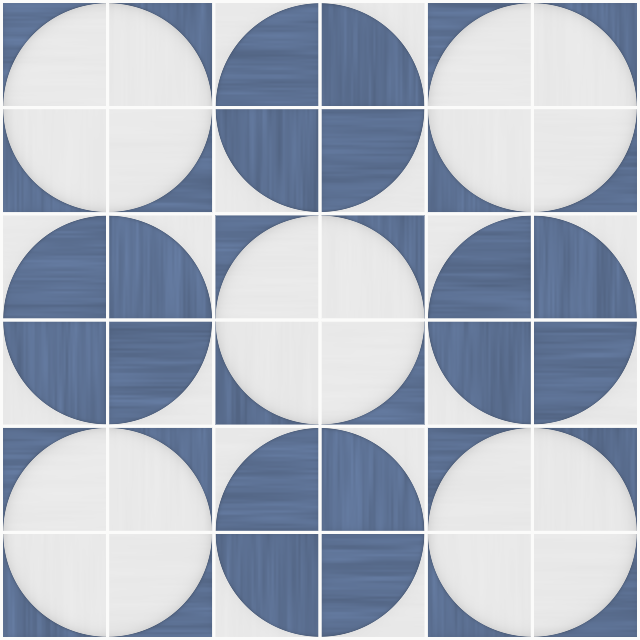
This pattern is drawn by a WebGL 1 fragment shader. Its source:

```glsl
precision highp float;
// Glazed tiles: quarter discs joined into circles, blue and white by turns, with brushed strokes.

uniform vec2 u_resolution;

const float TILES = 6.0;            // tiles across and down
const float GRID_SCALE = 1.0045;    // pulls the outer joints into view
const float JOINT_HALF = 0.0155;    // half joint width, in tiles
const float RADIUS = 0.983;         // disc radius, in tiles
const float RIM_WIDTH = 0.012;      // dark line where the glazes meet
const float SHADE_WIDTH = 0.05;     // soft shade inside a white disc
const float BLUE_STROKES = 0.17;    // stroke contrast
const float WHITE_STROKES = 0.028;
const float TILE_TONE = 0.03;       // tone change from tile to tile
const vec3 BLUE = vec3(0.360, 0.440, 0.575);
const vec3 WHITE = vec3(0.914, 0.914, 0.914);
const vec3 JOINT = vec3(0.985, 0.985, 0.98);
const vec3 RIM = vec3(0.27, 0.33, 0.43);

float hash(vec2 p) {
  vec3 q = fract(vec3(p.xyx) * 0.1031);
  q += dot(q, q.yzx + 33.33);
  return fract((q.x + q.y) * q.z);
}

float noise(vec2 p) {
  vec2 i = floor(p);
  vec2 f = fract(p);
  f = f * f * (3.0 - 2.0 * f);
  float low = mix(hash(i), hash(i + vec2(1.0, 0.0)), f.x);
  float high = mix(hash(i + vec2(0.0, 1.0)), hash(i + vec2(1.0, 1.0)), f.x);
  return mix(low, high, f.y);
}

// Long brush marks: x runs across the stroke, y along it; centred on zero.
float brush(vec2 p, vec2 seed) {
  float sum = 0.0;
  float weight = 0.34;
  vec2 scale = vec2(9.0, 0.8);
  for (int i = 0; i < 3; i++) {
    sum += weight * (noise(p * scale + seed) - 0.5);
    scale *= vec2(2.3, 1.7);
    seed += 17.3;
  }
  return sum;
}

void main() {
  vec2 uv = gl_FragCoord.xy / u_resolution;
  vec2 grid = ((uv - 0.5) * GRID_SCALE + 0.5) * TILES;
  float pixel = TILES / min(u_resolution.x, u_resolution.y);
  vec2 tile = floor(grid);
  vec2 local = fract(grid);
  vec2 block = floor(tile * 0.5);
  vec2 quarter = tile - 2.0 * block;

  // Signed distance to the disc, and which glaze fills it
  float disc = length(grid - 2.0 * block - 1.0) - RADIUS;
  float inside = smoothstep(0.5 * pixel, -0.5 * pixel, disc);
  float blueDisc = mod(block.x + block.y, 2.0);
  float blueMask = mix(1.0 - inside, inside, blueDisc);

  // Strokes turn by a right angle from one tile to the next
  float upright = 1.0 - mod(quarter.x + quarter.y, 2.0);
  vec2 strokeUv = mix(local.yx, local, upright);
  // Upper left and lower right tiles run level, the others upright
  strokeUv = quarter.x == quarter.y ? local : local.yx;
  vec2 seed = floor(300.0 * vec2(hash(tile + 11.0), hash(tile + 47.0)));
  float strokes = brush(strokeUv, seed);
  float tone = TILE_TONE * (hash(tile + 83.0) - 0.5);

  // Distance to the tile edge gives the worn, darker border
  vec2 toEdge = 0.5 - abs(local - 0.5);
  float edge = min(toEdge.x, toEdge.y) - JOINT_HALF;
  float border = exp(-max(edge, 0.0) / 0.022);

  vec3 blue = BLUE * (1.0 + BLUE_STROKES * strokes * 1.7 + tone);
  blue = mix(blue, RIM, 0.22 * border);
  vec3 white = WHITE * (1.0 + WHITE_STROKES * strokes + 0.2 * tone);
  float shade = exp(-abs(disc) / SHADE_WIDTH) * mix(0.09, 0.03, blueDisc);
  white *= 1.0 - shade;

  // Glaze pools into a thin uneven line on the blue side of the curve
  float pool = exp(-abs(disc) / RIM_WIDTH) * (0.5 + 0.4 * noise(grid * 9.0));
  blue = mix(blue, RIM, pool);

  vec3 color = mix(white, blue, blueMask);
  float joint = smoothstep(0.5 * pixel, -0.5 * pixel, edge);
  gl_FragColor = vec4(mix(color, JOINT, joint), 1.0);
}
```
